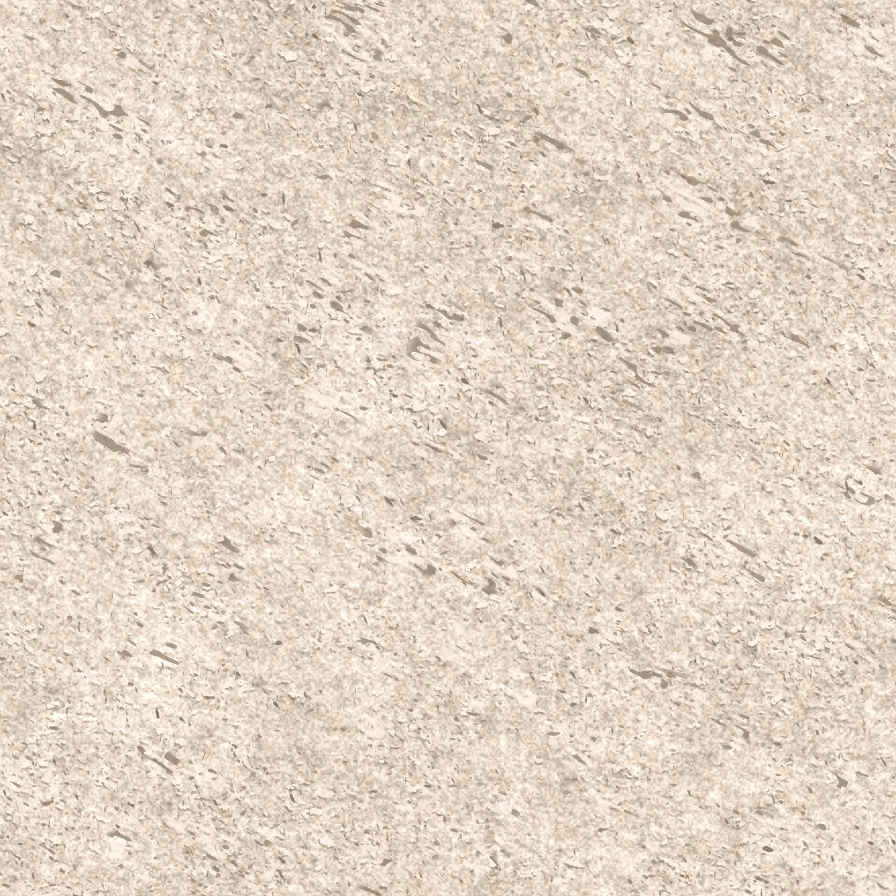
This texture is drawn by a Shadertoy shader. Its source:

```glsl
// Cream agglomerate stone: fine grain noise under layers of scattered chips.
// Pale flakes, tan chips and brown slivers lean down to the right and
// gather in loose diagonal drifts, with a few streaky clumps.

vec3 hash3(vec2 p) {
    vec3 q = fract(vec3(p.xyx) * vec3(0.1031, 0.1030, 0.0973));
    q += dot(q, q.yxz + 33.33);
    return fract((q.xxy + q.yzz) * q.zyx);
}

float noise(vec2 p) {
    vec2 i = floor(p), f = fract(p);
    f = f * f * (3.0 - 2.0 * f);
    float low = mix(hash3(i).x, hash3(i + vec2(1, 0)).x, f.x);
    float high = mix(hash3(i + vec2(0, 1)).x, hash3(i + vec2(1, 1)).x, f.x);
    return mix(low, high, f.y);
}

// Axes along and across the diagonal lean of the stone
vec2 leaned(vec2 p) {
    return vec2(0.88 * p.x - 0.47 * p.y, 0.47 * p.x + 0.88 * p.y);
}

// Ragged elongated chips: x is coverage, y a random value per chip
vec2 chips(vec2 uv, float density, float share, float size, float aspect, float seed) {
    vec2 p = uv * density + seed * 17.0;
    vec2 cell = floor(p);
    float ragged = 1.1 * (noise(p * 3.3) - 0.5) + 0.7 * (noise(p * 6.1) - 0.5);
    vec2 result = vec2(0.0);
    for (int y = -1; y <= 1; y++) {
        for (int x = -1; x <= 1; x++) {
            vec2 id = cell + vec2(x, y);
            vec3 place = hash3(id + seed);
            vec3 form = hash3(id + seed + 91.7);
            if (place.z > share) continue;
            float angle = -0.45 + (form.x + form.y - 1.0) * 1.5;
            vec2 axis = vec2(cos(angle), sin(angle));
            vec2 d = p - id - 0.5 - 0.8 * (place.xy - 0.5);
            float halfLength = size * mix(0.4, 1.5, form.z * form.z);
            float halfWidth = halfLength * aspect * mix(0.6, 1.5, form.y);
            vec2 q = vec2(dot(d, axis), dot(d, vec2(-axis.y, axis.x)));
            float edge = 1.0 - length(q / vec2(halfLength, halfWidth)) + ragged;
            float cover = clamp(0.5 + edge * halfWidth * iResolution.y / density, 0.0, 1.0);
            if (cover > result.x) result = vec2(cover, form.x);
        }
    }
    return result;
}

void mainImage(out vec4 fragColor, in vec2 fragCoord) {
    vec2 uv = fragCoord / iResolution.y;
    vec2 lean = leaned(uv);

    // Broad clouds and diagonal drifts
    float cloud = noise(lean * vec2(3.0, 6.0) + 3.0) - 0.5;
    float patches = noise(lean * vec2(10.0, 19.0) + 55.0) - 0.5;
    float blotches = noise(lean * vec2(26.0, 44.0) + 31.0) - 0.5;
    float drift = noise(lean * vec2(9.0, 20.0) + 40.0) * 0.5
                + noise(lean * vec2(28.0, 50.0) + 70.0) * 0.5;
    float gather = smoothstep(0.25, 0.8, drift);

    // Mottled ground
    float tone = 0.848 + 0.065 * cloud + 0.055 * patches + 0.07 * blotches;
    tone += 0.09 * (noise(lean * vec2(70.0, 120.0)) - 0.5);
    tone += 0.15 * (noise(lean * vec2(170.0, 260.0) + 11.0) - 0.5);
    tone += 0.19 * (noise(uv * 440.0 + 23.0) - 0.5);

    // Tan chips and small pale flakes
    vec2 tanChip = chips(uv, 125.0, 0.5, 0.36, 0.5, 5.0);
    tone = mix(tone, tone - 0.10 + 0.05 * tanChip.y, 0.75 * tanChip.x);
    vec2 crumb = chips(uv, 145.0, 0.5, 0.40, 0.5, 13.0);
    tone = mix(tone, 0.89 + 0.09 * crumb.y, 0.7 * crumb.x);

    // Large pale flakes with a shaded lower edge
    float flakeShare = 0.1 + 0.55 * gather;
    vec2 shade = chips(uv + vec2(0.0008, 0.0024), 72.0, flakeShare, 0.36, 0.42, 29.0);
    vec2 flake = chips(uv, 72.0, flakeShare, 0.36, 0.42, 29.0);
    tone -= 0.17 * shade.x * (1.0 - flake.x) * step(0.4, shade.y);
    tone = mix(tone, 0.91 + 0.08 * flake.y, 0.8 * flake.x);

    // Brown specks and longer slivers
    vec2 speck = chips(uv, 150.0, 0.08 + 0.46 * gather, 0.34, 0.45, 47.0);
    tone = mix(tone, 0.47 + 0.20 * speck.y, 0.8 * speck.x);
    vec2 sliver = chips(uv, 62.0, 0.04 + 0.32 * gather, 0.25, 0.3, 61.0);
    tone = mix(tone, 0.41 + 0.18 * sliver.y, 0.85 * sliver.x);

    // Streaky clumps of alternating dark and pale splinters
    vec2 bend = 0.006 * vec2(noise(uv * 50.0), noise(uv * 50.0 + 9.0));
    float clump = smoothstep(0.66, 0.82, noise(lean * vec2(22.0, 36.0) + 120.0));
    float splinter = noise((lean + bend) * vec2(75.0, 230.0) + 140.0);
    tone = mix(tone, 0.50, 0.75 * clump * smoothstep(0.70, 0.80, splinter));
    tone = mix(tone, 0.96, 0.75 * clump * smoothstep(0.32, 0.22, splinter));

    // Warm cream tint, drifting between yellow and grey
    float pale = smoothstep(0.88, 0.96, tone);
    float warmth = 0.066 + 0.03 * (noise(lean * vec2(60.0, 90.0) + 80.0) - 0.5);
    vec3 color = vec3(tone + 0.062 - 0.022 * pale, tone, tone - warmth + 0.015 * pale);
    fragColor = vec4(clamp(color, 0.0, 1.0), 1.0);
}
```
